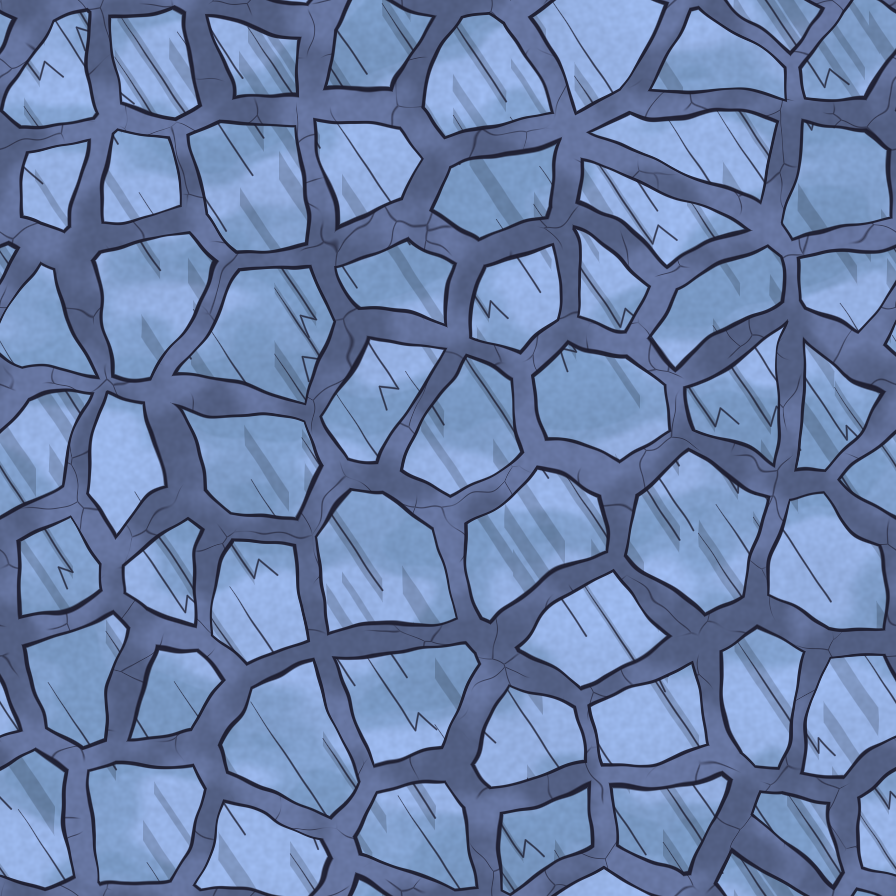
Reproduce this texture procedurally as a WebGL 2 fragment shader.

```glsl
#version 300 es
precision highp float;
// Blue ice shards split by a web of slate veins, inked and washed like watercolour.
// A warped, wrapping Voronoi gives shards and veins; a sheared lattice that also
// wraps scatters the slanted bands and hooked strokes inside each shard.
uniform vec2 u_resolution;
out vec4 fragColor;

const vec2 SHARDS = vec2(8.0, 7.0);      // shards across and up
const vec2 CRACKS = vec2(15.0, 14.0);    // finer cells that crack the veins
const vec2 STROKES = vec2(10.0, 16.0);   // stroke lattice: columns, rows
const float JITTER = 0.92;
const float VEIN_HALF = 0.0148;
const float VEIN_VARY = 0.013;
const float OUTLINE_HALF = 0.0018;
const float STROKE_HALF = 0.0010;
const float BAND_SHADE = 0.83;
const vec3 ICE_LIGHT = vec3(0.59, 0.70, 0.90);
const vec3 ICE_MID = vec3(0.47, 0.595, 0.765);
const vec3 VEIN_LIGHT = vec3(0.40, 0.46, 0.63);
const vec3 VEIN_DARK = vec3(0.32, 0.37, 0.51);
const vec3 INK = vec3(0.11, 0.11, 0.18);
const float ROOT13 = sqrt(13.0);         // length of the stroke direction (2, -3)

vec3 hash3(vec2 cell, float seed) {
  uvec3 v = uvec3(vec3(cell, seed) + 0.5) * 1664525u + 1013904223u;
  for (int i = 0; i < 2; i++) {
    v.x += v.y * v.z;
    v.y += v.z * v.x;
    v.z += v.x * v.y;
    v ^= v >> 16u;
  }
  return vec3(v >> 8u) / 16777216.0;
}

float corner(vec2 cell, vec2 offset, vec2 period, float seed) {
  float angle = 6.28319 * hash3(mod(cell, period), seed).x;
  return dot(vec2(cos(angle), sin(angle)), offset);
}

// Gradient noise that wraps after "period" cells.
float noise(vec2 p, vec2 period, float seed) {
  p *= period;
  vec2 i = floor(p), f = p - i, e = vec2(1.0, 0.0);
  vec2 w = f * f * f * (f * (f * 6.0 - 15.0) + 10.0);
  return mix(mix(corner(i, f, period, seed), corner(i + e, f - e, period, seed), w.x),
             mix(corner(i + e.yx, f - e.yx, period, seed), corner(i + 1.0, f - 1.0, period, seed), w.x), w.y);
}

vec2 noise2(vec2 p, float period, float seed) {
  return vec2(noise(p, vec2(period), seed), noise(p, vec2(period), seed + 1.0));
}

vec2 toSite(vec2 cell, vec2 q, vec2 grid, float seed) {
  return (cell + 0.5 + JITTER * (hash3(mod(cell, grid), seed).xy - 0.5) - q) / grid;
}

// Distance to the nearest Voronoi border (x) and wrapped cell index (yz).
vec3 voronoi(vec2 p, vec2 grid, float seed) {
  vec2 q = p * grid, home = floor(q), nearCell = home, nearest = vec2(9.0);
  for (int k = 0; k < 9; k++) {
    vec2 cell = home + vec2(k % 3 - 1, k / 3 - 1);
    vec2 r = toSite(cell, q, grid, seed);
    if (dot(r, r) < dot(nearest, nearest)) { nearest = r; nearCell = cell; }
  }
  float border = 1.0;
  for (int k = 0; k < 25; k++) {
    vec2 r = toSite(nearCell + vec2(k % 5 - 2, k / 5 - 2), q, grid, seed), gap = r - nearest;
    if (dot(gap, gap) > 1e-7) border = min(border, dot(0.5 * (r + nearest), normalize(gap)));
  }
  return vec3(border, mod(nearCell, grid));
}

float segment(vec2 p, vec2 a, vec2 b) {
  vec2 d = b - a;
  return length(p - a - d * clamp(dot(p - a, d) / dot(d, d), 0.0, 1.0));
}

// Slanted marks: coverage of soft bands (x) and of thin ink strokes (y).
vec2 strokes(vec2 p, float seed, float px) {
  float s = 3.0 * p.x + 2.0 * p.y, t = p.x + p.y;
  vec2 cover = vec2(0.0);
  for (int k = 0; k < 9; k++) {
    float col = floor(s * STROKES.x) + float(k % 3 - 1);
    float ds = s - (col + 0.5) / STROKES.x;
    float row = floor((t - ds * 5.0 / 13.0) * STROKES.y) + float(k / 3 - 1);
    float dt = t - (row + 0.5) / STROKES.y;
    vec2 cell = mod(vec2(col, row), STROKES);
    vec3 h = hash3(cell, seed), g = hash3(cell, seed + 200.0);
    vec2 q = vec2(ds, 5.0 * ds - 13.0 * dt) / ROOT13 + (g.yx - 0.5) * vec2(0.014, 0.1);
    float reach = 0.04 + 0.065 * h.x, width = 0.003 + 0.006 * h.y;
    float band = max(abs(q.x) - width, abs(q.y + 1.5 * q.x) - reach);
    if (h.z < 0.52) cover.x = max(cover.x, 1.0 - smoothstep(-px, px, band));
    // A tapered stroke, often ending in a zigzag hook.
    float kick = (0.008 + 0.009 * g.z) * sign(g.x - 0.35);
    vec2 end = vec2(0.0, reach), bend = end + vec2(kick, -0.014), tip = end + vec2(kick * 1.5, 0.012);
    float line = segment(q, -end, end) + 0.0007 * smoothstep(0.0, -reach, q.y);
    if (h.y < 0.45) line = min(line, min(segment(q, end, bend), segment(q, bend, tip)));
    if (fract(h.z * 7.0) < 0.5) cover.y = max(cover.y, 1.0 - smoothstep(-px, px, line - STROKE_HALF));
  }
  return cover;
}

void main() {
  vec2 p = gl_FragCoord.xy / u_resolution;
  float px = 0.8 / min(u_resolution.x, u_resolution.y);
  vec2 ripple = 0.004 * noise2(p, 28.0, 3.0);
  vec2 warped = p + 0.022 * noise2(p, 9.0, 1.0) + ripple;

  // Shards: washes, bands, strokes
  vec3 shard = voronoi(warped, SHARDS, 11.0);
  float wash = noise(p + ripple, vec2(5.0, 8.0), 21.0) + 0.35 * noise(p, vec2(13.0, 19.0), 22.0);
  vec3 ice = mix(ICE_LIGHT, ICE_MID, 0.75 * smoothstep(-0.13, 0.05, wash) + 0.25 * smoothstep(0.12, 0.18, wash));
  ice *= 1.0 + 0.07 * noise(p, vec2(6.0, 11.0), 23.0);
  vec2 marks = strokes(p + 0.35 * ripple, 30.0 + shard.y + 8.0 * shard.z, px);
  ice = mix(ice * mix(1.0, BAND_SHADE, marks.x), INK, 0.8 * marks.y);

  // Veins: mottled slate with fine cracks
  float mottle = noise(p, vec2(9.0), 41.0) + 0.4 * noise(p, vec2(23.0), 42.0);
  vec3 vein = mix(VEIN_DARK, VEIN_LIGHT, smoothstep(-0.22, 0.22, mottle));
  float crack = voronoi(warped + 2.5 * ripple, CRACKS, 43.0).x;
  float crackInk = 1.0 - smoothstep(-px, px, crack - 0.0007);
  vein = mix(vein, INK, 0.6 * crackInk * smoothstep(-0.12, 0.1, noise(p, vec2(17.0), 44.0)));

  // Join, outline and paper grain
  float edge = shard.x - VEIN_HALF - VEIN_VARY * noise(p, vec2(8.0), 51.0);
  vec3 color = mix(vein, ice, smoothstep(-px, px, edge));
  float outline = abs(edge) - OUTLINE_HALF * (1.0 + 0.7 * noise(p, vec2(19.0), 52.0));
  color = mix(color, INK, 0.95 * (1.0 - smoothstep(-px, px, outline)));
  color *= 1.0 + 0.05 * noise(p, vec2(90.0), 61.0) + 0.04 * noise(p, vec2(170.0), 62.0);
  fragColor = vec4(color, 1.0);
}
```
